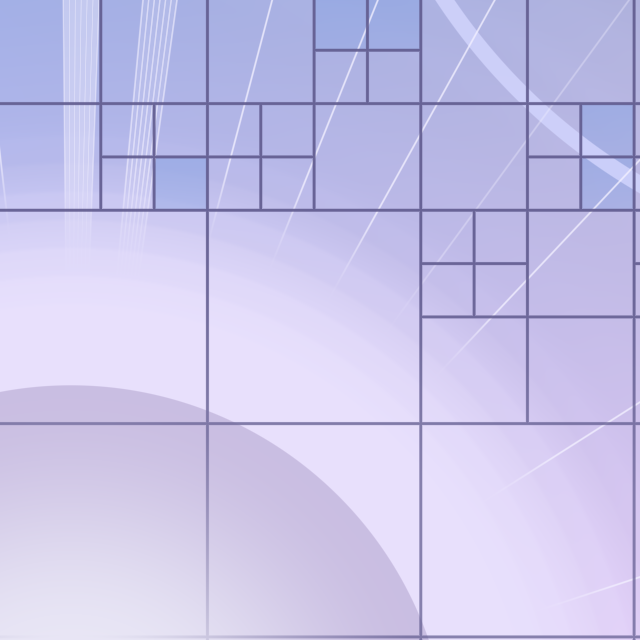
Write a Shadertoy shader that draws this background.

```glsl
// Pale lilac dome with a stepped halo and radial rays under a blue to pink sky,
// overlaid by an uneven grid whose cells merge or split, and one wide light arc.
// Everything radial is measured from HUB; the grid is a small quadtree.

const vec2  HUB         = vec2(0.1107, -0.194);  // shared centre of dome, halo, rays
const float DOME_RADIUS = 0.592;
const vec2  GRID_ORIGIN = vec2(-0.0092, 0.0048);
const float GRID_COUNT  = 6.0;
const float LINE_HALF   = 0.0023;
const vec2  ARC_CENTRE  = vec2(1.475, 1.521);
const float ARC_RADIUS  = 0.938;
const float ARC_HALF    = 0.0125;
const float RAY_STEP    = 7.13;                  // degrees between rays
const float RAY_OFFSET  = 0.5;
const float RAY_HALF    = 0.0014;

const vec3 HALO_COLOR = vec3(0.91, 0.88, 0.99);
const vec3 SKY_LEFT   = vec3(0.645, 0.695, 0.91);
const vec3 SKY_RIGHT  = vec3(0.69, 0.70, 0.87);
const vec3 SKY_LOW    = vec3(0.87, 0.79, 0.96);
const vec3 DOME_EDGE  = vec3(0.79, 0.745, 0.885);
const vec3 DOME_CORE  = vec3(0.91, 0.90, 0.96);
const vec3 TILE_COLOR = vec3(0.56, 0.65, 0.89);
const vec3 ARC_COLOR  = vec3(0.82, 0.83, 0.99);
const vec3 RAY_COLOR  = vec3(0.95, 0.94, 1.0);
const vec3 LINE_COLOR = vec3(0.38, 0.36, 0.56);

// Cells cut into quarters, and the quarters that carry a tint
const vec2 SPLIT_CELLS[7] = vec2[7](vec2(3, 5), vec2(1, 4), vec2(2, 4),
    vec2(5, 4), vec2(4, 3), vec2(6, 4), vec2(6, 3));
const vec2 TINTED_QUARTERS[5] = vec2[5](vec2(6, 11), vec2(7, 11),
    vec2(11, 9), vec2(11, 8), vec2(3, 8));

float hash(float n) { return fract(sin(n * 12.9898) * 43758.547); }

// Coverage of a stroke with the given half width at distance d
float stroke(float d, float halfWidth, float px) {
    return 1.0 - smoothstep(halfWidth - px, halfWidth + px, abs(d));
}

// Sky fading into the halo in soft concentric steps
vec3 background(vec2 p, float r) {
    vec3 sky = mix(SKY_LOW, mix(SKY_LEFT, SKY_RIGHT, p.x), clamp(p.y, 0.0, 1.0));
    float band = r / 0.044 - 0.23;
    float stepped = floor(band) + smoothstep(0.0, 0.2, fract(band));
    float rr = mix(r, (stepped + 0.23) * 0.044, 0.55);
    vec3 col = mix(HALO_COLOR, sky, smoothstep(0.70, 1.02, rr));
    float ripple = mix(hash(floor(band)), hash(floor(band) + 1.0), smoothstep(0.0, 1.0, fract(band)));
    return col + (ripple - 0.5) * 0.014 * smoothstep(0.75, 0.9, r);
}

// Single rays at even angles; two of them are left out
float singleRays(float angle, float r, float px) {
    float k = round((angle - RAY_OFFSET) / RAY_STEP);
    if (k < -1.0 || k > 10.0 || k == 0.0 || k == 1.0 || k == 7.0 || k == 9.0) return 0.0;
    float d = r * radians(angle - RAY_OFFSET - k * RAY_STEP);
    float start = k > 7.0 ? 0.75 : 0.82;
    float strength = k == 5.0 ? 0.35 : 0.8;
    return strength * stroke(d, RAY_HALF, px) * smoothstep(start, start + 0.17, r);
}

// A fan of close rays between two angles, over a faint fill
float rayBundle(float angle, float r, float first, float last, float fill, float px) {
    float pitch = (last - first) / 6.0;
    float k = clamp(round((angle - first) / pitch), 0.0, 6.0);
    float rays = 0.65 * stroke(r * radians(angle - first - k * pitch), RAY_HALF, px);
    float middle = 0.5 * (first + last);
    float body = fill * stroke(r * radians(angle - middle), r * radians(0.5 * (last - first)), px);
    return max(rays, body) * smoothstep(0.75, 0.95, r);
}

// Distance to the nearest border of the uneven grid
float gridDistance(vec2 g) {
    vec2 cell = floor(g);
    bool merged = cell.y < 4.0 && !(cell.x >= 4.0 && cell.y >= 2.0);
    float size = merged ? 2.0 : 1.0;
    for (int i = 0; i < 7; i++)
        if (cell == SPLIT_CELLS[i]) size = 0.5;
    vec2 f = mod(g, size);
    vec2 d = min(f, size - f);
    return min(d.x, d.y) / GRID_COUNT;
}

void mainImage(out vec4 fragColor, in vec2 fragCoord) {
    vec2 p = fragCoord / iResolution.xy;
    float px = 0.8 / iResolution.y;
    vec2 fromHub = p - HUB;
    float r = length(fromHub);
    float angle = degrees(atan(fromHub.x, fromHub.y));  // clockwise from straight up
    vec2 g = (p - GRID_ORIGIN) * GRID_COUNT;

    vec3 col = background(p, r);

    // Tinted quarters
    for (int i = 0; i < 5; i++)
        if (floor(g * 2.0) == TINTED_QUARTERS[i])
            col = mix(col, TILE_COLOR, 0.42 + 0.2 * fract(g.y * 2.0));

    // Wide arc and rays
    float arc = stroke(length(p - ARC_CENTRE) - ARC_RADIUS, ARC_HALF, px);
    col = mix(col, ARC_COLOR, 0.85 * arc);
    float rays = singleRays(angle, r, px);
    rays = max(rays, rayBundle(angle, r, -0.55, 2.1, 0.4, px));
    rays = max(rays, rayBundle(angle, r, 5.4, 7.9, 0.15, px));
    col = mix(col, RAY_COLOR, rays);

    // Dome, brightest near the hub
    float dome = 1.0 - smoothstep(-px, px, r - DOME_RADIUS);
    col = mix(col, mix(DOME_CORE, DOME_EDGE, smoothstep(0.18, 0.58, r)), dome);

    // Grid lines dissolve towards the hub
    float fade = mix(mix(0.72, 0.92, smoothstep(0.2, 0.65, p.y)), clamp((r - 0.2) * 2.0, 0.0, 0.72), dome);
    col = mix(col, LINE_COLOR, fade * stroke(gridDistance(g), LINE_HALF, px));

    fragColor = vec4(col, 1.0);
}
```
